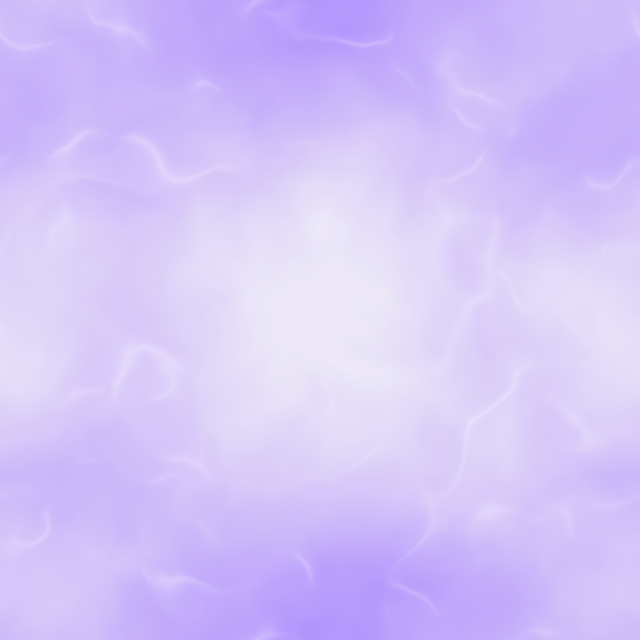
This texture is drawn by a Shadertoy shader. Its source:

```glsl
// Soft lavender mist with a pale band and faint curled wisps, tiling seamlessly.

const vec3 DEEP_VIOLET = vec3(0.685, 0.565, 0.990);
const vec3 LAVENDER    = vec3(0.830, 0.765, 0.975);
const vec3 PALE_MIST   = vec3(0.920, 0.905, 0.970);
const vec3 WISP_LIGHT  = vec3(0.955, 0.930, 1.000);

const float MEAN_LEVEL    = 0.58;  // average position on the colour ramp
const float BAND_CENTRE   = 0.49;  // height of the pale band
const float BAND_STRENGTH = 0.42;
const float CLOUD_PERIOD  = 3.0;   // whole cells across the tile
const float CLOUD_AMOUNT  = 0.36;
const float WARP_AMOUNT   = 0.07;
const float WISP_PERIOD   = 5.0;
const float WISP_WIDTH    = 0.045;
const float WISP_AMOUNT   = 0.42;
const float TAU = 6.2831853;

// Unit gradient at a lattice point, from an integer hash
vec2 latticeGradient(vec2 cell, float period, uint seed) {
    uvec2 c = uvec2(mod(cell, period));
    uint h = c.x * 1597u + c.y * 51749u + seed * 7919u;
    h = (h ^ (h >> 15)) * 73471u + 12289u;
    h = (h ^ (h >> 13)) * 60493u;
    h ^= h >> 16;
    float angle = TAU * float(h & 65535u) / 65536.0;
    return vec2(cos(angle), sin(angle));
}

// Gradient noise that wraps over the unit square
float wrapNoise(vec2 uv, float period, uint seed) {
    vec2 p = uv * period;
    vec2 i = floor(p), f = p - i;
    vec2 u = f * f * f * (f * (f * 6.0 - 15.0) + 10.0);
    vec2 e = vec2(1.0, 0.0);
    float a = dot(latticeGradient(i, period, seed), f);
    float b = dot(latticeGradient(i + e.xy, period, seed), f - e.xy);
    float c = dot(latticeGradient(i + e.yx, period, seed), f - e.yx);
    float d = dot(latticeGradient(i + e.xx, period, seed), f - e.xx);
    return mix(mix(a, b, u.x), mix(c, d, u.x), u.y);
}

float cloudNoise(vec2 uv, float period, uint seed) {
    float sum = 0.0, amplitude = 1.0;
    for (uint octave = 0u; octave < 4u; octave++) {
        sum += amplitude * wrapNoise(uv, period, seed + octave);
        amplitude *= 0.48;
        period *= 2.0;
    }
    return sum;
}

// Thin curved light along noise zero lines, shown only in scattered patches
float wisps(vec2 uv, float period, uint seed) {
    float line = wrapNoise(uv, period, seed) / WISP_WIDTH;
    float patches = smoothstep(0.02, 0.42, wrapNoise(uv, period + 1.0, seed + 1u));
    return patches / (1.0 + line * line);
}

void mainImage(out vec4 fragColor, in vec2 fragCoord) {
    vec2 uv = fragCoord / iResolution.xy;

    // Drifting distortion
    vec2 warp = vec2(cloudNoise(uv, 4.0, 11u), cloudNoise(uv, 4.0, 23u));
    vec2 drift = uv + WARP_AMOUNT * warp;

    // Pale horizontal band, strongest in the middle column
    float column = 0.6 - 0.4 * cos(TAU * uv.x);
    float band = column * cos(TAU * (uv.y - BAND_CENTRE + 0.25 * (drift.y - uv.y)));
    float level = MEAN_LEVEL + BAND_STRENGTH * band
                + CLOUD_AMOUNT * cloudNoise(drift, CLOUD_PERIOD, 37u);
    level = clamp(level, 0.0, 1.0);

    // Mist colour
    vec3 color = mix(DEEP_VIOLET, LAVENDER, smoothstep(0.0, 1.0, level / 0.58 * 0.5 + 0.0));
    color = level < 0.58
        ? mix(DEEP_VIOLET, LAVENDER, level / 0.58)
        : mix(LAVENDER, PALE_MIST, (level - 0.58) / 0.42);

    // Wisps of light
    float glow = wisps(drift, WISP_PERIOD, 53u) + 0.7 * wisps(drift, WISP_PERIOD + 3.0, 71u);
    color = mix(color, WISP_LIGHT, WISP_AMOUNT * min(glow, 1.0));

    fragColor = vec4(color, 1.0);
}
```
